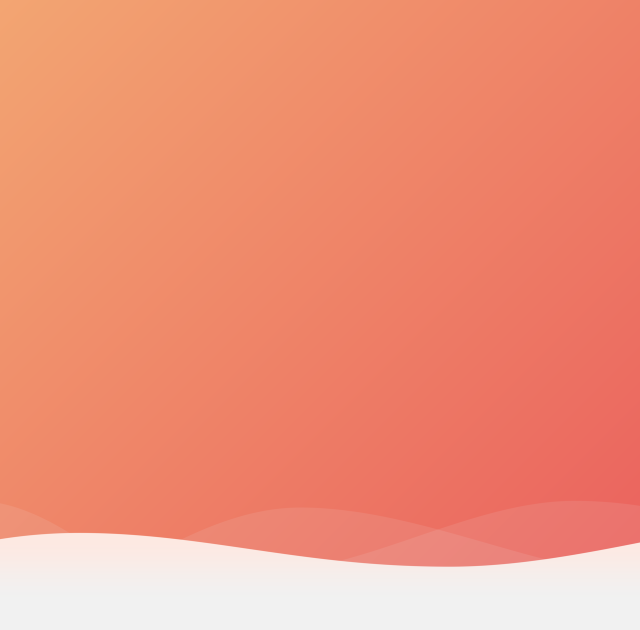
Reproduce this background procedurally as a WebGL 2 fragment shader.

```glsl
#version 300 es
precision highp float;
// A warm diagonal gradient from apricot to coral above a pale rolling floor.
// Three translucent swells rise behind the floor; every crest line is built
// from cubic Hermite spans joined at knots, then filled with a smooth edge.

uniform vec2 u_resolution;
out vec4 fragColor;

const vec3 APRICOT = vec3(0.952, 0.648, 0.447);
const vec3 CORAL = vec3(0.919, 0.385, 0.368);
const vec3 MIST = vec3(0.92);
const vec3 BLUSH = vec3(0.994, 0.912, 0.885);
const vec3 PALE_GREY = vec3(0.944);
const float SWELL_OPACITY = 0.105;

// Height at x of the span between two knots (position, height, slope).
// The skew pushes the steepest part of the span to the left.
float span(vec3 a, vec3 b, float x, float skew) {
    float width = b.x - a.x;
    float t = clamp((x - a.x) / width, 0.0, 1.0);
    t += skew * t * t * (1.0 - t);
    float s = 1.0 - t;
    float ease = t * t * (3.0 - 2.0 * t);
    return mix(a.y, b.y, ease) + width * t * s * (a.z * s - b.z * t);
}

// Two spans that meet at a shared crest.
float swell(vec3 start, vec3 crest, vec3 end, float x) {
    return x < crest.x ? span(start, crest, x, 0.0) : span(crest, end, x, 0.0);
}

// The floor has a crest on the left and a trough on the right.
float floorHeight(float x) {
    vec3 crest = vec3(0.124, 0.1541, 0.0);
    vec3 trough = vec3(0.703, 0.1005, 0.0);
    if (x < crest.x) return span(vec3(0.0, 0.1442, 0.16), crest, x, 0.0);
    if (x < trough.x) return span(crest, trough, x, 0.22);
    return span(trough, vec3(1.0, 0.1389, 0.2), x, 0.0);
}

// Coverage of the area below a height, softened over one pixel.
float below(float height, float y, float pixel) {
    return smoothstep(-0.7 * pixel, 0.7 * pixel, height - y);
}

void main() {
    vec2 uv = gl_FragCoord.xy / u_resolution;
    float pixel = 1.0 / u_resolution.y;

    // Diagonal sky
    float diagonal = 0.53 * uv.x + 0.522 * (1.0 - uv.y);
    vec3 color = mix(APRICOT, CORAL, clamp(diagonal, 0.0, 1.0));

    // Translucent swells: left, middle, right
    float left = span(vec3(0.0, 0.2011, -0.2), vec3(0.2, 0.09, -0.75), uv.x, 0.0);
    float middle = swell(vec3(0.28, 0.142, 0.5), vec3(0.469, 0.1944, 0.0),
                         vec3(0.87, 0.1075, -0.25), uv.x);
    float right = swell(vec3(0.52, 0.107, 0.25), vec3(0.898, 0.205, 0.0),
                        vec3(1.0, 0.1971, -0.15), uv.x);
    color = mix(color, MIST, SWELL_OPACITY * below(left, uv.y, pixel));
    color = mix(color, MIST, SWELL_OPACITY * below(middle, uv.y, pixel));
    color = mix(color, MIST, SWELL_OPACITY * below(right, uv.y, pixel));

    // Floor fading from blush to grey
    vec3 floorColor = mix(PALE_GREY, BLUSH, smoothstep(0.045, 0.15, uv.y));
    color = mix(color, floorColor, below(floorHeight(uv.x), uv.y, pixel));

    fragColor = vec4(color, 1.0);
}
```
